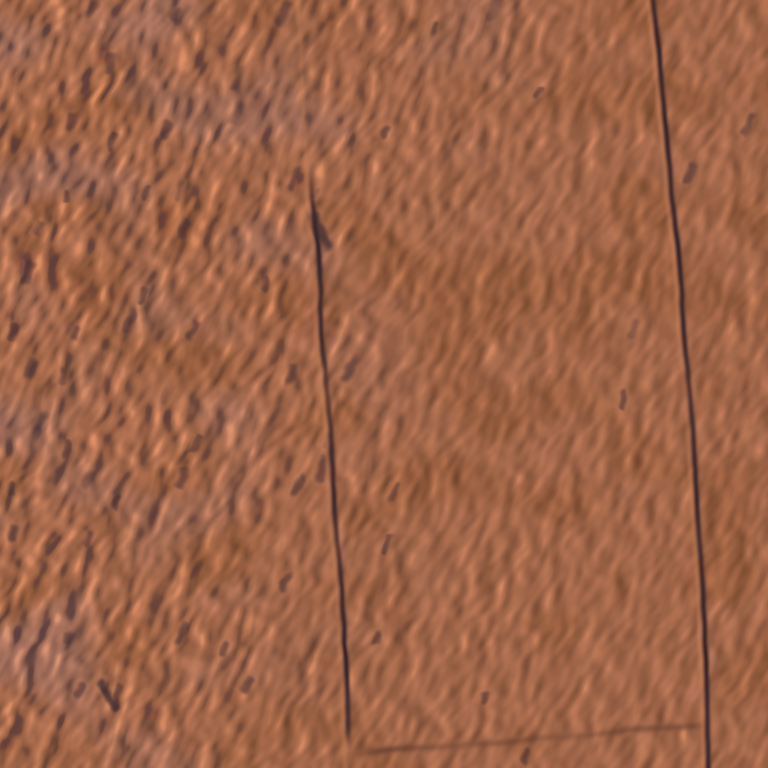
Give the GLSL for this texture, as a Shadertoy shader.

```glsl
// Weathered red-brown plaster: slanted grain lit from the right, scored by
// two long grooves and a faint cross seam, and pitted more to the left.
// The grain is a gradient-noise height field shaded by its slope.

vec2 hash2(vec2 p) {
    vec3 q = fract(p.xyx * vec3(0.1031, 0.1030, 0.0973));
    q += dot(q, q.yzx + 33.33);
    return fract((q.xx + q.yz) * q.zy);
}

float cornerSlope(vec2 cell, vec2 offset) {
    float angle = 6.2832 * hash2(cell + 157.0).x;
    return dot(vec2(cos(angle), sin(angle)), offset);
}

float gradientNoise(vec2 p) {
    vec2 i = floor(p), f = fract(p);
    vec2 u = f * f * f * (f * (f * 6.0 - 15.0) + 10.0);
    vec2 e = vec2(1.0, 0.0);
    return mix(mix(cornerSlope(i, f), cornerSlope(i + e, f - e), u.x),
               mix(cornerSlope(i + e.yx, f - e.yx), cornerSlope(i + 1.0, f - 1.0), u.x), u.y);
}

// Height of the grain, stretched along a steep slant
float grainHeight(vec2 p) {
    p += 0.008 * vec2(gradientNoise(p * 19.0), gradientNoise(p * 17.0 + 40.0));
    vec2 q = vec2(dot(p, vec2(0.92, -0.39)), dot(p, vec2(0.39, 0.92)));
    return gradientNoise(q * vec2(58.0, 27.0))
         + 0.5 * gradientNoise(q * vec2(112.0, 50.0) + 31.0)
         + 0.6 * gradientNoise(q * vec2(27.0, 16.0) + 73.0);
}

// Soft capsule dents scattered over a jittered grid
float dents(vec2 p, float cells, float chance, vec2 axis, float radius) {
    p *= cells;
    float mask = 0.0;
    for (int y = -1; y <= 1; y++)
    for (int x = -1; x <= 1; x++) {
        vec2 cell = floor(p) + vec2(x, y);
        vec2 place = hash2(cell + cells * 7.0);
        vec2 kind = hash2(cell + cells * 13.0 + 5.0);
        vec2 offset = p - cell - 0.15 - 0.7 * place;
        vec2 arm = (0.4 + 0.8 * kind.y) * (axis + 0.5 * axis.yx * (place.x - 0.5));
        float along = clamp(dot(offset, arm) / dot(arm, arm), -1.0, 1.0);
        float size = radius * (0.7 + 0.6 * place.y);
        float dent = 1.0 - smoothstep(0.15 * size, 1.2 * size, length(offset - arm * along));
        mask = max(mask, dent * smoothstep(0.0, 0.1, chance - kind.x));
    }
    return mask;
}

float allDents(vec2 p, float rough) {
    p += 0.005 * vec2(gradientNoise(p * 60.0), gradientNoise(p * 60.0 + 9.0));
    float small = dents(p, 15.0, 0.12 + 0.45 * rough, vec2(0.05, 0.14), 0.10);
    float large = dents(p, 4.0, 0.32, vec2(0.035, -0.06), 0.032);
    return max(small * 0.6, large * 0.9);
}

float band(float d, float width) {
    return exp(-d * d / (width * width));
}

// Shadowed core with a lit lip on its left side
vec3 groove(vec3 color, float d, float shadow, float lip) {
    color = mix(color, vec3(0.78, 0.50, 0.34), lip * band(d + 0.0065, 0.004));
    return mix(color, vec3(0.23, 0.15, 0.17), shadow * band(d, 0.0037));
}

void mainImage(out vec4 fragColor, in vec2 fragCoord) {
    vec2 uv = fragCoord / iResolution.xy;
    float broad = gradientNoise(uv * 4.0 + 11.0);
    float patches = gradientNoise(uv * vec2(9.0, 12.0) + 21.0);
    float rough = 1.0 - smoothstep(0.0, 0.75, uv.x - 0.25 * (uv.y - 0.5) + 0.3 * broad);

    // Slope shading of the grain
    vec2 toLight = vec2(0.0055, 0.0015);
    float slope = grainHeight(uv - toLight) - grainHeight(uv + toLight);
    float light = slope * (0.75 + 0.45 * rough);

    // Clay tones: ochre hollows, rosy faces, greyish bloom on the worn side
    vec3 color = mix(vec3(0.635, 0.402, 0.288), vec3(0.60, 0.372, 0.25),
                     smoothstep(-0.1, 0.4, patches + 0.5 * broad));
    color = mix(color, vec3(0.60, 0.42, 0.37),
                0.65 * rough * smoothstep(-0.1, 0.4, gradientNoise(uv * vec2(7.0, 10.0) + 63.0)));
    color += light * vec3(0.17, 0.115, 0.09);
    color = mix(color, vec3(0.36, 0.24, 0.25), 0.7 * rough * smoothstep(0.3, 0.95, -light));
    color += vec3(0.05, 0.03, 0.01) * smoothstep(0.45, 1.0, light);

    // Dents with a lit rim on the left
    float dent = allDents(uv, rough);
    float rim = max(allDents(uv + vec2(0.009, -0.002), rough) - dent, 0.0);
    color = mix(color, vec3(0.74, 0.48, 0.33), 0.45 * rim);
    color = mix(color, vec3(0.27, 0.18, 0.20), 0.85 * dent);

    // Long grooves, the left one fading to a pale scratch near the top
    float wobble = 0.004 * gradientNoise(vec2(uv.y * 9.0, 3.5))
                 + 0.0015 * gradientNoise(vec2(uv.y * 40.0, 8.5));
    float wear = gradientNoise(vec2(uv.y * 11.0, 5.3));
    float cut = smoothstep(0.02, 0.06, uv.y) * (1.0 - smoothstep(0.72, 0.80, uv.y));
    color = groove(color, uv.x - 0.4585 + 0.067 * uv.y + wobble,
                   cut * (0.82 + 0.5 * wear), 0.45 - 0.5 * wear);
    color = groove(color, uv.x - 0.924 + uv.y * (0.033 + 0.042 * uv.y) + 0.6 * wobble,
                   0.9 + 0.3 * wear, 0.45 + 0.5 * wear);

    // Faint seam joining the grooves at the bottom
    float seam = uv.y + 0.018 - 0.08 * uv.x + 0.004 * gradientNoise(vec2(uv.x * 14.0, 2.5));
    float span = smoothstep(0.45, 0.50, uv.x) * (1.0 - smoothstep(0.90, 0.92, uv.x));
    float strength = 0.45 + 0.5 * gradientNoise(vec2(uv.x * 9.0, 6.5));
    color = mix(color, vec3(0.38, 0.23, 0.18), span * strength * band(seam, 0.005));

    fragColor = vec4(clamp(color, 0.0, 1.0), 1.0);
}
```
